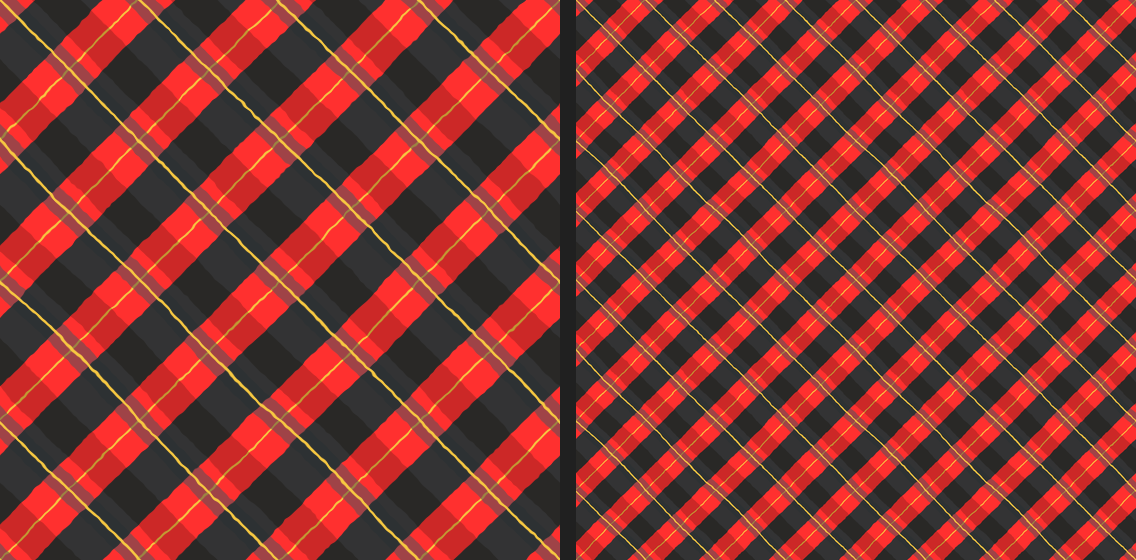
Left: one tile. Right: repeated 2 by 2.
Give the GLSL for this pattern, as a WebGL 2 fragment shader.

```glsl
#version 300 es
precision highp float;
// Diagonal tartan: red bands on charcoal, shaded cross bands and hand-drawn gold lines.

uniform vec2 u_resolution;
out vec4 fragColor;

const float REPEATS = 4.0;            // whole setts across and down

// Half widths and centres, as fractions of one sett
const float RED_HALF = 0.25;
const float SLATE_HALF = 0.115;
const float SHADE_CENTRE = 0.40;
const float SHADE_HALF = 0.17;
const float TOP_LINE_HALF = 0.0125;
const float LOW_LINE_HALF = 0.0100;

// Wobble of the edges: amplitude in canvas units, cells per canvas
const float SWAY_AMP = 0.0040;
const float SWAY_CELLS = 5.0;
const float RIPPLE_AMP = 0.0012;
const float RIPPLE_CELLS = 32.0;
const float FRAY_AMP = 0.0012;
const float FRAY_CELLS = 110.0;

const vec3 CHARCOAL = vec3(0.200, 0.200, 0.203);
const vec3 CHARCOAL_SHADE = vec3(0.161, 0.157, 0.149);
const vec3 CHARCOAL_SLATE = vec3(0.176, 0.192, 0.200);
const vec3 RED = vec3(1.000, 0.188, 0.184);
const vec3 RED_SHADE = vec3(0.800, 0.157, 0.153);
const vec3 RED_SLATE = vec3(0.625, 0.262, 0.278);
const vec3 GOLD = vec3(0.970, 0.785, 0.255);
const vec3 GOLD_SHADE = vec3(0.760, 0.610, 0.200);
const vec3 GOLD_SLATE = vec3(0.610, 0.520, 0.260);

float hash(vec2 p) {
    vec3 q = fract(vec3(p.xyx) * 0.1031);
    q += dot(q, q.yzx + 33.33);
    return fract((q.x + q.y) * q.z);
}

// Value noise in -1..1 that wraps after the given number of cells
float wrapNoise(vec2 uv, float cells, float seed) {
    vec2 p = uv * cells;
    vec2 i = floor(p);
    vec2 f = p - i;
    f = f * f * (3.0 - 2.0 * f);
    vec2 lo = mod(i, cells) + seed;
    vec2 hi = mod(i + 1.0, cells) + seed;
    float low = mix(hash(lo), hash(vec2(hi.x, lo.y)), f.x);
    float high = mix(hash(vec2(lo.x, hi.y)), hash(hi), f.x);
    return 2.0 * mix(low, high, f.y) - 1.0;
}

float wobble(vec2 uv, float seed) {
    return SWAY_AMP * wrapNoise(uv, SWAY_CELLS, seed)
         + RIPPLE_AMP * wrapNoise(uv, RIPPLE_CELLS, seed + 17.0)
         + FRAY_AMP * wrapNoise(uv, FRAY_CELLS, seed + 41.0);
}

// Coverage of a stripe that recurs once per sett
float stripe(float t, float centre, float halfWidth, float soft) {
    float d = abs(fract(t - centre + 0.5) - 0.5) - halfWidth;
    return 1.0 - smoothstep(-soft, soft, d);
}

// Colour of one thread group under the cross bands
vec3 crossTint(vec3 plain, vec3 shaded, vec3 slated, float shade, float slate) {
    return mix(mix(plain, shaded, shade), slated, slate);
}

void main() {
    vec2 uv = gl_FragCoord.xy / u_resolution;
    float pixel = 1.0 / min(u_resolution.x, u_resolution.y);
    float soft = 0.7 * REPEATS * sqrt(2.0) * pixel;

    // Diagonal sett coordinates
    vec2 p = uv + vec2(wobble(uv, 3.0), wobble(uv, 171.0));
    float rising = REPEATS * (p.x - p.y);
    float falling = REPEATS * (p.x + p.y);

    // Cross bands, running down to the right
    float shade = stripe(falling, SHADE_CENTRE, SHADE_HALF, soft);
    float slate = stripe(falling, 0.0, SLATE_HALF, soft);

    // Ground, red bands and their centre lines, running up to the right
    vec3 ground = crossTint(CHARCOAL, CHARCOAL_SHADE, CHARCOAL_SLATE, shade, slate);
    vec3 band = crossTint(RED, RED_SHADE, RED_SLATE, shade, slate);
    vec3 thread = crossTint(GOLD, GOLD_SHADE, GOLD_SLATE, shade, slate);
    vec3 color = mix(ground, band, stripe(rising, 0.0, RED_HALF, soft));
    color = mix(color, thread, stripe(rising, 0.0, LOW_LINE_HALF, soft));

    // Bright line on top of everything
    color = mix(color, GOLD, stripe(falling, 0.0, TOP_LINE_HALF, soft));
    fragColor = vec4(color, 1.0);
}
```
